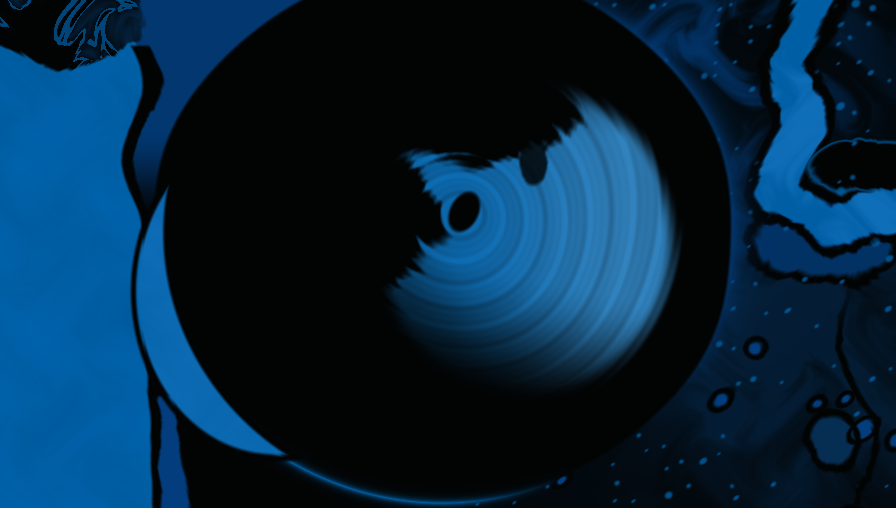
A Shadertoy shader for this background:

```glsl
#define BLACK vec3(0.008, 0.014, 0.016)
#define NAVY vec3(0.015, 0.11, 0.20)
#define DEEP vec3(0.01, 0.24, 0.49)
#define BLUE vec3(0.0, 0.37, 0.645)
#define PALE vec3(0.06, 0.43, 0.72)
#define SILVER vec3(0.24, 0.54, 0.76)
#define SOFT 0.004
#define HUB vec2(0.915, 0.583)
#define RING_FREQ 95.0

vec2 hash2(vec2 p) {
    vec3 q = fract(p.xyx * vec3(0.1031, 0.1030, 0.0973));
    q += dot(q, q.yzx + 33.33);
    return fract((q.xx + q.yz) * q.zy);
}

// Layered, warped sines: roughly -1 to 1
float fluid(vec2 p) {
    float sum = 0.0, amp = 0.55;
    for (int i = 0; i < 4; i++) {
        p += 0.7 * sin(p.yx * 1.3 + float(i));
        sum += amp * sin(p.x) * cos(p.y);
        p = mat2(0.8, 0.6, -0.6, 0.8) * p * 1.9;
        amp *= 0.55;
    }
    return sum;
}

float fill(float d) { return 1.0 - smoothstep(-SOFT, SOFT, d); }
float line(float d, float width) { return fill(abs(d) - width); }
float glow(vec2 v, float falloff) { return exp(-dot(v, v) * falloff); }

float ellipse(vec2 p, vec2 center, vec2 radii) {
    return (length((p - center) / radii) - 1.0) * min(radii.x, radii.y);
}

float segment(vec2 p, vec2 a, vec2 b) {
    vec2 ab = b - a;
    return length(p - a - ab * clamp(dot(p - a, ab) / dot(ab, ab), 0.0, 1.0));
}

// Distance to droplets, one in some of the cells
float droplets(vec2 p, float scale, float density) {
    vec2 cell = floor(p * scale);
    float d = 1.0;
    for (int k = 0; k < 9; k++) {
        vec2 id = cell + vec2(k % 3 - 1, k / 3 - 1);
        vec2 rnd = hash2(id), kind = hash2(id + 71.0);
        vec2 v = mat2(0.8, -0.6, 0.6, 0.8) * (p * scale - id - 0.2 - 0.6 * rnd);
        v.y *= 1.0 + kind.y;
        if (kind.x < density) d = min(d, length(v) - 0.1 - 0.25 * rnd.x * rnd.y);
    }
    return d / scale;
}

// Marbled paint to the right of the pool
vec3 rightPaint(vec2 p, float n) {
    float haze = glow(p - vec2(1.57, 0.30), 12.0);
    vec3 col = mix(BLACK, NAVY, clamp(haze * (1.0 + n) + 0.15, 0.0, 1.0));
    col = mix(col, DEEP, 0.8 * glow(p - vec2(1.42, 0.87), 14.0) * smoothstep(-0.2, 0.6, n));

    // Pale ribbon with a blue fringe and dark borders
    vec2 path[6] = vec2[6](vec2(1.617, 1.02), vec2(1.548, 0.874), vec2(1.583, 0.748),
                           vec2(1.525, 0.622), vec2(1.633, 0.553), vec2(1.79, 0.60));
    float ribbon = 1.0;
    for (int i = 0; i < 5; i++) ribbon = min(ribbon, segment(p, path[i], path[i + 1]));
    ribbon -= 0.037 + 0.02 * n;
    float fringe = ellipse(p, vec2(1.63, 0.53), vec2(0.14, 0.075)) + 0.02 * n;
    col = mix(col, DEEP * 0.8, fill(fringe));
    col = mix(col, BLACK, max(line(fringe - 0.012, 0.007), line(ribbon - 0.012, 0.009)));
    col = mix(col, mix(BLUE, PALE, smoothstep(-0.3, 0.5, n)), fill(ribbon));
    float pocket = ellipse(p, vec2(1.70, 0.67), vec2(0.09, 0.045)) + 0.02 * n;
    col = mix(col, BLACK, fill(pocket));
    col = mix(col, BLUE, 0.7 * line(pocket - 0.006, 0.003));

    // Specks, outlined cells and a dark vein
    float specks = fill(droplets(p, 30.0, 0.28));
    col = mix(col, BLUE, 0.8 * specks * smoothstep(0.0, 0.03, ribbon));
    float low = 1.0 - smoothstep(0.32, 0.48, p.y);
    float cells = droplets(p + 0.008 * n, 11.0, 0.28);
    col = mix(col, DEEP, fill(cells) * low);
    float loop = ellipse(p, vec2(1.645, 0.13), vec2(0.048, 0.052)) + 0.012 * n;
    col = mix(col, NAVY * 1.6, fill(loop));
    float vein = p.x - 1.69 - 0.035 * sin(p.y * 14.0) - 0.02 * n;
    float dark = max(line(cells - 0.009, 0.006), max(line(loop, 0.007), line(vein, 0.007)));
    return mix(col, BLACK, dark * low);
}

// Flat blue field with a dark, winding margin
vec3 leftPaint(vec2 p, float n) {
    float shore = p.x - 0.305 + 0.05 * p.y - 0.008 * n
        - 0.03 * sin((p.y - 0.75) * 18.0) * smoothstep(0.45, 0.75, p.y);
    vec3 col = mix(BLACK, DEEP * 0.9, smoothstep(0.55, 0.75, p.y));
    col = mix(col, DEEP, fill(shore - 0.07 + 0.12 * p.y) * fill(p.y - 0.22));
    col = mix(col, BLUE * (1.0 + 0.05 * n), fill(shore));

    // Marbled top corner
    float top = 0.89 + 0.025 * sin(p.x * 21.0 + 1.6) + 0.02 * n - p.y;
    vec3 marble = mix(BLACK, NAVY * 1.3, smoothstep(-0.1, 0.7, n));
    marble = mix(marble, BLUE, 0.7 * line(n - 0.12, 0.05));
    col = mix(col, marble, fill(top) * fill(p.x - 0.27 - 0.02 * n));
    float edge = 0.009 + 0.009 * smoothstep(0.55, 0.85, p.y) + 0.004 * n;
    return mix(col, BLACK, line(shore - 0.006, edge) * fill(p.y - 0.91));
}

// Brushed disc inside the pool
vec3 brushedDisc(vec2 p, float n, vec3 col) {
    vec2 v = p - HUB;
    float r = length(v * vec2(1.0, 1.05)) + 0.012 * sin(v.x * 8.0 + v.y * 5.0);
    float phase = 1.5 * sin(v.y * 9.0 + v.x * 4.0);
    float rings = 0.0;
    for (float k = 1.0; k < 4.0; k++)
        rings += 0.45 / sqrt(k) * sin(r * RING_FREQ * (1.5 * k - 0.5) + phase * k);
    float ragged = 0.022 * n + 0.012 * rings;
    float shape = ellipse(p, vec2(1.037, 0.528), vec2(0.298, 0.317)) + 0.008 * rings;
    float gap = ellipse(p, vec2(0.906, 0.794), vec2(0.215, 0.105)) + ragged;
    float bite = ellipse(p, vec2(0.745, 0.576), vec2(0.10, 0.14)) + ragged * 1.5;
    float mask = 1.0 - smoothstep(-0.03, 0.008, shape);
    mask *= smoothstep(-0.005, 0.02, gap) * smoothstep(-0.008, 0.02, bite);

    float light = smoothstep(0.20, 0.48, p.y + 0.25 * (p.x - 1.0));
    light *= 0.55 + 0.45 * smoothstep(0.74, 0.95, p.x + 0.3 * (p.y - 0.4));
    light *= 1.0 - 0.4 * smoothstep(0.72, 0.85, p.y);
    light *= 0.92 + rings * mix(0.22, 0.13, light);
    vec3 sheen = mix(BLUE * 1.05, SILVER, 0.2 + 0.6 * smoothstep(0.88, 1.25, p.x));
    col = mix(col, sheen, clamp(mask * light, 0.0, 1.0));

    // Central hole and a smaller smear
    float hole = ellipse(mat2(0.9, 0.45, -0.45, 0.9) * v, vec2(0.0), vec2(0.028, 0.042));
    float smear = ellipse(p, vec2(1.05, 0.68), vec2(0.028, 0.045)) + 0.008 * n;
    return mix(col, BLACK, max(fill(hole), 0.85 * fill(smear)));
}

void mainImage(out vec4 fragColor, in vec2 fragCoord) {
    vec2 p = fragCoord / iResolution.xy * vec2(1.766, 1.0);
    float n = fluid(p * 17.0);
    float pool = ellipse(p, vec2(0.872, 0.541), vec2(0.573, 0.528)) + 0.004 * sin(p.y * 15.0);
    vec3 col = p.x < 0.872 ? leftPaint(p, n) : rightPaint(p, n);

    // Blue rims around the black pool
    float rim = smoothstep(1.05, 1.25, p.x) * smoothstep(0.12, 0.5, p.y);
    col = mix(col, DEEP, 0.8 * rim * exp(-max(pool, 0.0) / 0.022));
    col = mix(col, BLACK, fill(pool));
    rim = smoothstep(0.45, 0.52, p.x) * (1.0 - smoothstep(0.85, 1.15, p.x)) * fill(p.y - 0.25);
    col = mix(col, BLUE, rim * exp(-abs(pool - 0.004) / 0.005));

    // Pale crescent
    float crescent = max(ellipse(p, vec2(0.539, 0.427), vec2(0.268, 0.321)),
                         -ellipse(p, vec2(0.895, 0.541), vec2(0.573, 0.535)));
    col = mix(col, BLACK, line(crescent - 0.008, 0.005));
    col = mix(col, mix(BLUE, PALE, 0.7 + 0.3 * n), fill(crescent));
    fragColor = vec4(brushedDisc(p, n, col), 1.0);
}
```
